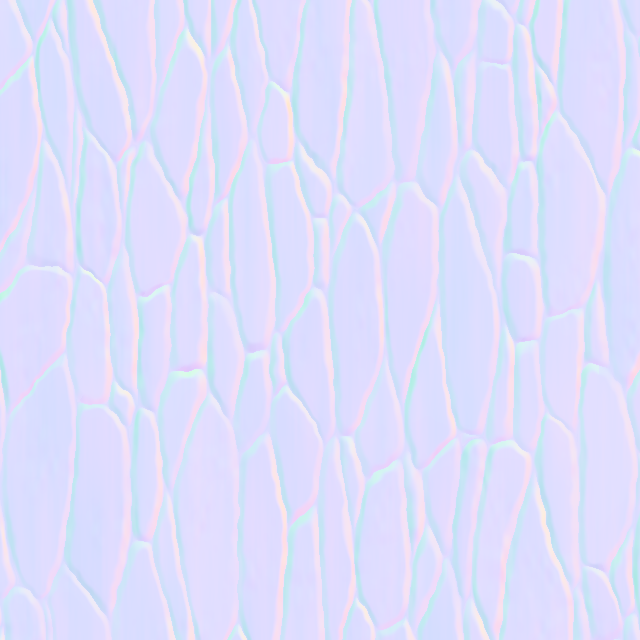
Reproduce this texture map procedurally as a Shadertoy shader.

```glsl
#define CELLS vec2(19.0, 5.6)     // seeds across and up the canvas
#define SIZE_SPREAD 1.45          // how much plates differ in size
#define ROUNDING 0.0045           // corner radius of the plates
#define BEVEL_WIDTH 0.0125        // width of the sloping rim
#define BEVEL_SLOPE 0.62          // steepness of the rim
#define PLATE_TILT 0.15           // random lean of each plate
#define SHOULDER 0.12             // soft slope inside the rim
#define FACETS 0.26               // long soft undulations on a plate
#define GRAIN 0.08                // vertical fibre strength
#define CHIPS 0.24                // small flakes and nicks
#define ENCODE_GAMMA 4.84         // brightening of the encoded normal

vec2 hash22(vec2 p) {
    vec3 q = fract(p.xyx * vec3(0.1031, 0.1030, 0.0973));
    q += dot(q, q.yzx + 33.33);
    return fract((q.xx + q.yz) * q.zy);
}

float noise(vec2 p) {
    vec2 i = floor(p), f = fract(p);
    f = f * f * (3.0 - 2.0 * f);
    float low = mix(hash22(i).x, hash22(i + vec2(1, 0)).x, f.x);
    float high = mix(hash22(i + vec2(0, 1)).x, hash22(i + vec2(1, 1)).x, f.x);
    return mix(low, high, f.y);
}

// Bend the plate outlines: broad curves plus a fine wobble
vec2 warp(vec2 p) {
    vec2 broad = vec2(noise(p * vec2(9, 7)), noise(p * vec2(11, 5) + 31.0)) - 0.5;
    vec2 fine = vec2(noise(p * vec2(75, 50) + 7.0), noise(p * 65.0 + 19.0)) - 0.5;
    return p + broad * vec2(0.018, 0.05) + fine * vec2(0.004, 0.009);
}

vec2 seedPoint(vec2 cell) {
    float stagger = 0.5 * mod(cell.x, 2.0);
    return cell + vec2(0.0, stagger) + hash22(cell + 57.0);
}

float seedWeight(vec2 cell) {
    float h = hash22(cell + 211.0).x;
    return SIZE_SPREAD * h * h;
}

// Weighted Voronoi plates: outward rim direction (xy) and rim distance (z)
vec3 plates(vec2 p, out vec2 plate) {
    vec2 q = p * CELLS, base = floor(q), nearest = vec2(0);
    float best = 1e5;
    for (int j = -3; j <= 2; j++)
    for (int i = -3; i <= 3; i++) {
        vec2 cell = base + vec2(i, j);
        vec2 r = seedPoint(cell) - q;
        float power = dot(r, r) - seedWeight(cell);
        if (power < best) { best = power; nearest = r; plate = cell; }
    }
    // Blend all walls by exponential weights, which rounds the corners
    vec2 outward = vec2(0);
    float total = 1e-9;
    for (int j = -4; j <= 4; j++)
    for (int i = -4; i <= 4; i++) {
        if (i == 0 && j == 0) continue;
        vec2 cell = plate + vec2(i, j);
        vec2 r = seedPoint(cell) - q;
        vec2 across = (r - nearest) * CELLS;
        float len = max(length(across), 1e-3);
        float wall = 0.5 * (dot(r, r) - seedWeight(cell) - best) / len;
        float w = exp(-max(wall, 0.0) / ROUNDING);
        outward += w * across / len;
        total += w;
    }
    return vec3(outward / total, -ROUNDING * log(total));
}

void mainImage(out vec4 fragColor, in vec2 fragCoord) {
    vec2 p = fragCoord / iResolution.y;
    float pixel = 1.0 / iResolution.y;
    vec2 plate;
    vec3 rim = plates(warp(p), plate);

    // Rim profile: narrow groove floor, crisp bevel, soft shoulder
    float rise = smoothstep(-0.0015 - pixel, 0.0005 + pixel, rim.z);
    float width = BEVEL_WIDTH * (0.6 + 0.7 * noise(p * vec2(26, 18) + 90.0));
    float bevel = rise * (1.0 - smoothstep(0.4 * width, width, rim.z));
    float side = mix(hash22(plate + 9.0).x, hash22(plate + 9.0).y, step(0.0, rim.x));
    bevel *= 0.25 + 0.6 * side + 0.8 * noise(p * vec2(20, 12) + 5.0);
    float shoulder = SHOULDER * rise * exp(-max(rim.z, 0.0) / 0.012);

    // Lean of the whole plate and long facets along it
    vec2 lean = (hash22(plate + 101.0) - vec2(0.42, 0.42)) * vec2(PLATE_TILT, 0.06);
    lean.x += FACETS * (noise(warp(p) * vec2(52, 6) + 3.0) - 0.5);
    vec2 push = rim.xy * (BEVEL_SLOPE * bevel + shoulder);
    push.y *= push.y < 0.0 ? 0.5 : 0.8;
    push.x *= push.x < 0.0 ? 0.62 : 1.0;
    vec2 slope = lean * (1.0 - 0.7 * min(bevel, 1.0)) + push;

    // All rims face slightly upward, the left ones most
    float left = max(-rim.x, 0.0) * bevel;
    slope.y += 0.09 * left + 0.08 * bevel;

    // Vertical fibres and sparse flakes
    float fibre = noise(p * vec2(210, 9)) + 0.5 * noise(p * vec2(330, 24) + 40.0) - 0.75;
    vec2 flake = warp(p) * vec2(100, 42);
    float here = noise(flake);
    vec2 nick = here - vec2(noise(flake + vec2(0.3, 0)), noise(flake + vec2(0, 0.3)));
    float sparse = smoothstep(0.45, 0.85, noise(p * vec2(19, 11) + 70.0)) + 0.9 * bevel;
    slope.x += GRAIN * fibre;
    slope += CHIPS * sparse * nick;

    // Encode the surface direction as a pale colour
    float facing = 1.0 - 0.9 * dot(slope, slope) - 0.2 * left;
    vec3 normal = clamp(vec3(slope, facing), -0.8, 1.0);
    fragColor = vec4(pow(0.5 + 0.5 * normal, vec3(1.0 / ENCODE_GAMMA)), 1.0);
}
```
